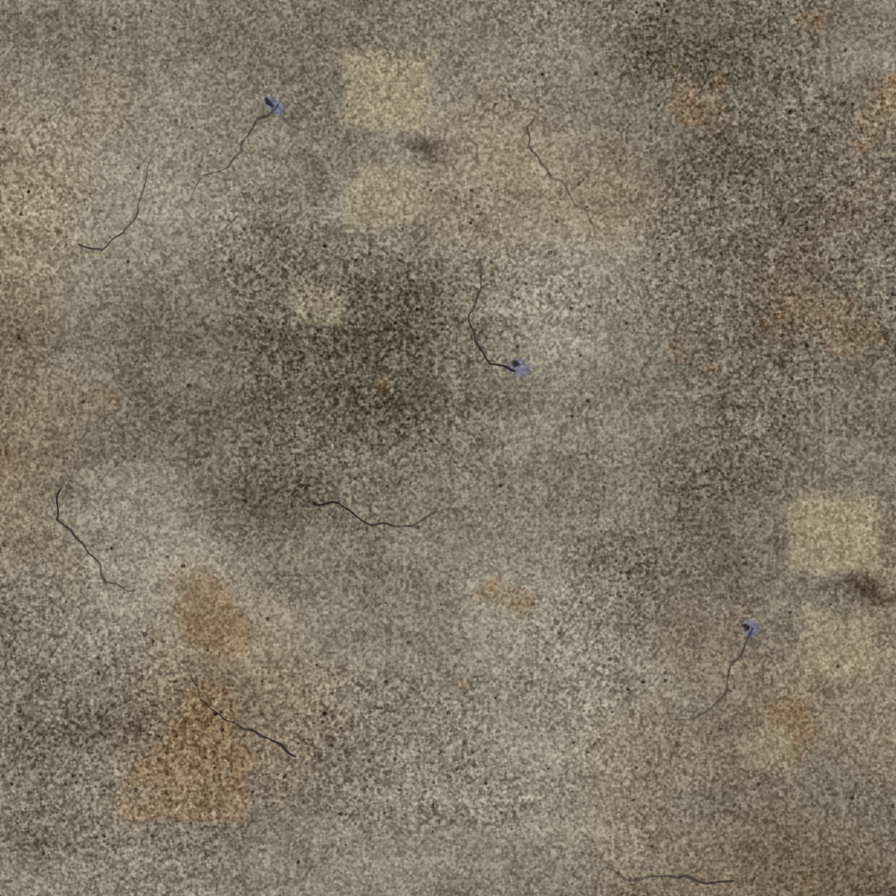
This texture is drawn by a three.js fragment shader. Its source:

```glsl
// Weathered grey-brown concrete: cloudy stains, worn pale patches, pebbles and pits,
// wandering hairline cracks with bluish chips, all under a fine sandy grain.
// Layers of value noise set the tone; distance functions draw patches and cracks.
varying vec2 vUv;

float hash(vec2 p) {
  vec3 q = fract(vec3(p.xyx) * 0.1031);
  q += dot(q, q.yzx + 33.33);
  return fract((q.x + q.y) * q.z);
}

float noise(vec2 p) {
  vec2 i = floor(p), f = fract(p);
  f = f * f * (3.0 - 2.0 * f);
  return mix(mix(hash(i), hash(i + vec2(1, 0)), f.x),
             mix(hash(i + vec2(0, 1)), hash(i + vec2(1, 1)), f.x), f.y);
}

float fbm(vec2 p) {
  float sum = 0.0, amp = 0.5;
  for (int i = 0; i < 5; i++) {
    sum += amp * noise(p);
    p = mat2(1.6, 1.2, -1.2, 1.6) * p + 5.3;
    amp *= 0.5;
  }
  return sum / 0.97;
}

// Offset from a centre, wrapped so that features continue across the borders
vec2 wrapped(vec2 d) { return fract(d + 0.5) - 0.5; }

float box(vec2 d, vec2 halfSize) {
  vec2 q = abs(d) - halfSize;
  return length(max(q, 0.0)) + min(max(q.x, q.y), 0.0);
}

float smear(vec2 d, vec2 radius) {
  d /= radius;
  return exp(-dot(d, d));
}

float segment(vec2 p, vec2 a, vec2 b) {
  vec2 ab = b - a;
  return length(p - a - ab * clamp(dot(p - a, ab) / dot(ab, ab), 0.0, 1.0));
}

// One round spot in some of the cells
float spots(vec2 p, float share) {
  vec2 cell = floor(p);
  vec2 centre = 0.3 + 0.4 * vec2(hash(cell + 3.1), hash(cell + 17.7));
  float radius = mix(0.12, 0.3, hash(cell + 41.3));
  float spot = 1.0 - smoothstep(radius - 0.1, radius + 0.1, length(fract(p) - centre));
  return spot * step(hash(cell + 71.9), share);
}

void main() {
  vec2 uv = vUv;
  vec2 ragged = uv + 0.035 * (vec2(fbm(uv * 22.0), fbm(uv * 22.0 + 40.0)) - 0.5);
  float rough = smoothstep(0.42, 0.64, fbm(uv * 6.0 + 11.0));

  // Clouds, broad columns and bands, thin horizontal streaks
  float tone = 0.26 * (fbm(uv * 5.0 + 2.0) - 0.5) + 0.1 * (fbm(uv * 26.0) - 0.5);
  tone += 0.022 * cos(12.566 * (uv.x - 0.13)) + 0.014 * cos(12.566 * (uv.y - 0.22));
  tone += 0.045 * (noise(uv * vec2(5.0, 55.0)) - 0.5) - 0.022 * (rough - 0.5);

  // Pale patches and dark smears, repeated half a canvas along the diagonal
  float pale = 0.0;
  for (int i = 0; i < 2; i++) {
    vec2 shift = float(i) * vec2(0.5, -0.5);
    vec2 p = ragged - shift;
    for (int j = 0; j < 3; j++) {
      float k = float(j);
      vec2 centre = vec2(0.43 - 0.0375 * k * (k - 1.0), 0.9 - 0.12 * k);
      float d = box(wrapped(p - centre), vec2(0.052, 0.045) * (1.0 - 0.22 * k));
      pale = max(pale, (0.75 - 0.13 * k) * (1.0 - smoothstep(-0.012, 0.01, d)));
    }
    vec2 slip = wrapped(p - vec2(0.472, 0.838));
    slip.y += 0.3 * slip.x;
    tone -= 0.17 * smear(slip, vec2(0.03, 0.012));
    tone -= 0.075 * smear(wrapped(p - vec2(0.28, 0.44)), vec2(0.08, 0.035));
    tone -= 0.085 * smear(wrapped(p - vec2(0.55, 0.565)), vec2(0.06, 0.032));
  }

  vec3 color = vec3(0.493, 0.462, 0.402) + tone * vec3(1.0, 1.0, 0.92);
  float warm = smoothstep(0.48, 0.7, fbm(uv * 4.0 + 23.0));
  color += warm * vec3(0.022, -0.006, -0.02);
  float rust = smoothstep(0.66, 0.78, fbm(uv * 9.0 + 57.0));
  color = mix(color, vec3(0.53, 0.42, 0.31), 0.55 * rust);
  color = mix(color, vec3(0.64, 0.592, 0.485), pale);

  // Pebbles gather in rough ground, tiny pits are everywhere
  float pebbles = spots(ragged * 85.0, 0.22) * rough;
  color = mix(color, vec3(0.64, 0.62, 0.56), 0.42 * pebbles);
  float pits = spots(uv * 115.0 + 9.0, 0.018 + 0.05 * rough);
  color = mix(color, vec3(0.2, 0.18, 0.16), 0.6 * pits);

  // Sandy grain from two noises turned against each other
  float grain = 0.5 * (noise(uv * 310.0) + noise(mat2(0.8, 0.6, -0.6, 0.8) * uv * 390.0)) - 0.5;
  color += grain * (0.37 + 0.12 * rough) * vec3(1.0, 0.99, 0.9);

  // Cracks walk from evenly spread starts; every third one opens at a chip
  float crack = 0.0, chip = 0.0, hole = 0.0;
  vec2 jagged = uv + 0.008 * (vec2(noise(uv * 70.0), noise(uv * 70.0 + 30.0)) - 0.5);
  for (int i = 0; i < 9; i++) {
    float id = float(i);
    vec2 start = fract(vec2(0.31, 0.88) + id * vec2(0.7549, 0.5698));
    vec2 a = start;
    float angle = -1.57 + 4.0 * (hash(vec2(id, 5.0)) - 0.5);
    for (int j = 0; j < 5; j++) {
      float k = float(j);
      vec2 b = a + 0.03 * vec2(cos(angle), sin(angle));
      float line = 1.0 - smoothstep(0.0003, 0.0022, segment(jagged, a, b));
      crack = max(crack, line * (0.85 - 0.1 * k) * mix(0.55, 1.0, hash(vec2(id, 8.0))));
      angle += 1.7 * (hash(vec2(id, k + 20.0)) - 0.5);
      a = b;
    }
    float opened = 1.0 - step(0.5, mod(id, 3.0));
    vec2 d = ragged - start;
    chip = max(chip, opened * (1.0 - smoothstep(0.007, 0.015, length(d))));
    hole = max(hole, opened * (1.0 - smoothstep(0.002, 0.006, length(d + vec2(0.006, -0.003)))));
  }
  color = mix(color, vec3(0.43, 0.44, 0.55) + 0.2 * grain, 0.75 * chip);
  color = mix(color, vec3(0.13, 0.12, 0.13), max(crack, 0.85 * hole));

  gl_FragColor = vec4(clamp(color, 0.0, 1.0), 1.0);
}
```
